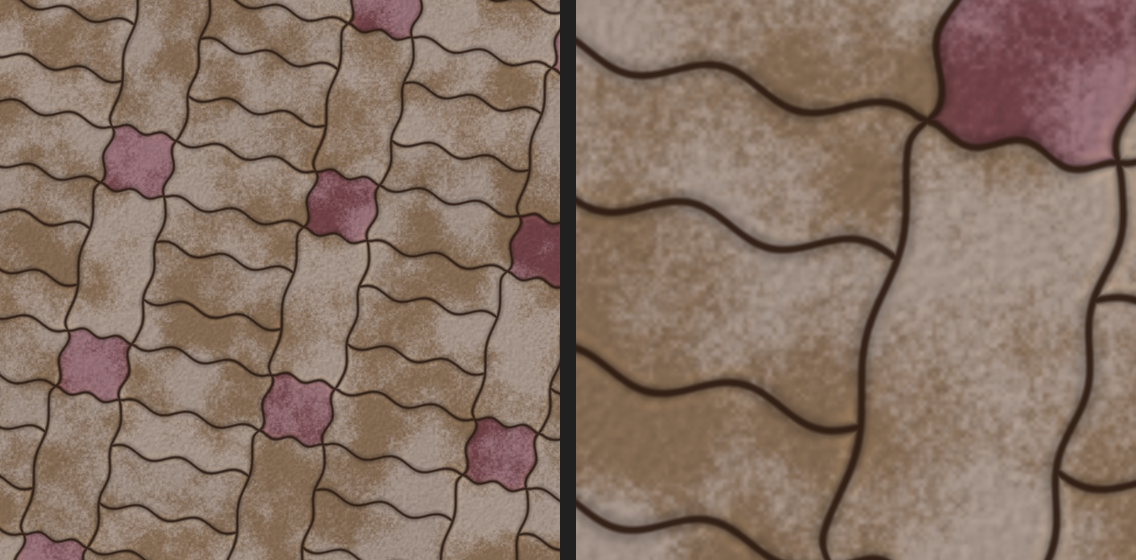
Left: the whole. Right: its middle third, enlarged.
This texture is drawn by a WebGL 1 fragment shader. Its source:

```glsl
precision highp float;
// Tilted paving of wavy interlocking sandstone slabs with small red squares.
uniform vec2 u_resolution;

const float TAU = 6.2831853;
const float PERIOD = 0.372;

float hash(vec2 p) {
  vec3 q = fract(vec3(p.xyx) * 0.1031);
  q += dot(q, q.yzx + 33.33);
  return fract((q.x + q.y) * q.z);
}

float noise(vec2 p) {
  vec2 i = floor(p), f = fract(p);
  f = f * f * (3.0 - 2.0 * f);
  return mix(mix(hash(i), hash(i + vec2(1, 0)), f.x),
             mix(hash(i + vec2(0, 1)), hash(i + vec2(1, 1)), f.x), f.y);
}

float fbm(vec2 p) {
  float sum = 0.0, amp = 0.5;
  for (int i = 0; i < 5; i++) {
    sum += amp * noise(p);
    p = mat2(1.6, 1.2, -1.2, 1.6) * p + 7.3;
    amp *= 0.52;
  }
  return sum;
}

void main() {
  vec2 uv = gl_FragCoord.xy / u_resolution;
  float px = 0.5 / min(u_resolution.x, u_resolution.y);

  // Rotated square lattice, one red square at the centre of each cell
  vec2 q = uv - vec2(0.2474, 0.711);
  vec2 g = vec2(dot(q, vec2(0.977, -0.2136)), dot(q, vec2(0.2136, 0.977))) / PERIOD;
  vec2 cell = floor(g + 0.5);
  vec2 p = g - cell;
  vec2 a = abs(p);
  vec2 side = vec2(p.x < 0.0 ? -1.0 : 1.0, p.y < 0.0 ? -1.0 : 1.0);

  // Wavy joints: column sides, then the two rows of crossing joints
  float squareSide = 0.158 + 0.014 * cos(TAU * a.y / 0.2);
  float slabSide = p.x > 0.0 ? 0.173 + 0.011 * cos(TAU * a.y * 4.0)
                             : 0.168 - 0.012 * cos(TAU * a.y * 3.0);
  float columnEdge = mix(squareSide, slabSide, smoothstep(0.11, 0.19, a.y));
  float wave = -0.022 * cos(TAU * (0.5 - a.x) / 0.28);
  float notch = 0.148 - 0.014 * cos(TAU * a.x / 0.165);
  float row1 = mix(notch, 0.143 + wave, smoothstep(0.14, 0.19, a.x));
  float row2 = 0.367 + wave;

  // Distance to the nearest joint, in canvas units
  bool inColumn = a.x < columnEdge;
  float dSide = abs(a.x - columnEdge) * 0.95;
  float dRow = abs(a.y - row1) * 0.93;
  if (!inColumn) dRow = min(dRow, abs(a.y - row2) * 0.93);
  float d = min(dSide, dRow) * PERIOD;
  float corner = exp(-(dSide + dRow) * PERIOD * 75.0);

  // Stone identity for slight variation between slabs
  float rowStep = a.y < row1 ? 0.0 : (inColumn || a.y > row2 ? 0.5 : 0.25);
  vec2 stone = cell + side * vec2(inColumn ? 0.0 : 0.5, rowStep);
  float tone = hash(stone * 4.0 + 51.0) - 0.5;

  // Mottled surface with sandy grain
  float grain = noise(uv * 230.0) * 0.6 + noise(uv * 410.0 + 9.0) * 0.4;
  float relief = noise(uv * 190.0 + 3.0) - noise(uv * 190.0 + vec2(3.5, 2.5));
  float blotch = fbm(uv * 12.0 + 20.0) + 0.22 * (grain - 0.5) + 0.1 * tone;
  float mottle = smoothstep(0.3, 0.66, blotch);
  vec3 sand = mix(vec3(0.505, 0.405, 0.315), vec3(0.625, 0.56, 0.52), mottle);
  vec3 red = mix(vec3(0.43, 0.25, 0.27), vec3(0.58, 0.43, 0.46), mottle);
  vec3 color = inColumn && a.y < row1 ? red : sand;
  color *= 1.0 + 0.1 * (grain - 0.5) + 0.09 * relief + 0.04 * tone;

  // Worn pale rims, strongest at the corners, and soft shade beside the joints
  float wear = smoothstep(0.4, 0.75, noise(uv * 26.0 + 40.0));
  float rim = smoothstep(0.002, 0.006, d) * (1.0 - smoothstep(0.006, 0.012, d));
  color *= 1.0 - 0.2 * (1.0 - smoothstep(0.002, 0.011, d));
  color += vec3(0.2, 0.16, 0.1) * rim * (0.35 * wear + 0.8 * corner);

  // Dark joint lines
  float joint = 1.0 - smoothstep(0.0009 - px, 0.0032 + px, d);
  color = mix(color, vec3(0.19, 0.115, 0.075), joint * 0.95);

  gl_FragColor = vec4(color, 1.0);
}
```
